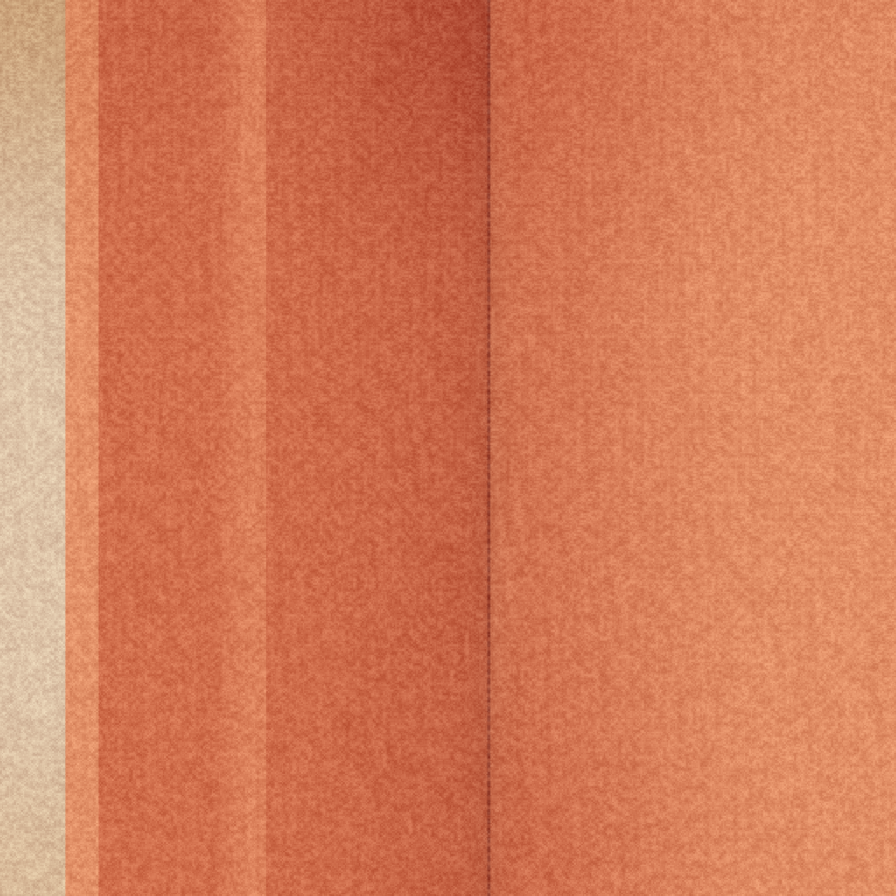
Write a WebGL 2 fragment shader that draws this background.

```glsl
#version 300 es
precision highp float;

uniform vec2 u_resolution;
out vec4 outColor;

float hash(vec2 p) {
    return fract(sin(dot(p, vec2(127.1, 311.7))) * 43758.5453);
}

float valueNoise(vec2 p) {
    vec2 cell = floor(p);
    vec2 f = fract(p);
    f = f * f * (3.0 - 2.0 * f);
    float low = mix(hash(cell), hash(cell + vec2(1.0, 0.0)), f.x);
    float high = mix(hash(cell + vec2(0.0, 1.0)), hash(cell + vec2(1.0, 1.0)), f.x);
    return mix(low, high, f.y);
}

// Antialiased step across a vertical edge
float edge(float x, float at) {
    float soft = 0.75 / u_resolution.x;
    return smoothstep(at - soft, at + soft, x);
}

void main() {
    vec2 uv = gl_FragCoord.xy / u_resolution;
    float top = smoothstep(0.62, 1.05, uv.y);

    vec3 rust = vec3(0.70, 0.30, 0.21);
    vec3 terracotta = vec3(0.82, 0.435, 0.30);
    vec3 apricot = vec3(0.89, 0.57, 0.41);

    // Cream margin, tan towards the top
    vec3 cream = mix(vec3(0.87, 0.77, 0.66), vec3(0.79, 0.63, 0.47), top);
    cream = mix(cream, vec3(0.85, 0.73, 0.60), smoothstep(0.25, 0.0, uv.y));

    // Narrow bright band
    vec3 band = mix(apricot, vec3(0.86, 0.53, 0.37), top);

    // Fold that brightens to its right edge
    vec3 fold = mix(terracotta, rust, 0.22 * top);
    fold = mix(fold, vec3(0.87, 0.52, 0.37), 0.85 * smoothstep(0.23, 0.285, uv.x));

    // Shaded panel, darkest at the upper right
    float across = smoothstep(0.30, 0.545, uv.x);
    vec3 shade = mix(terracotta, rust, 0.05 + 0.30 * across + top * (0.25 + 0.40 * across));

    // Wide panel, glowing towards the right
    float reach = clamp((uv.x - 0.545) / 0.455, 0.0, 1.0);
    float glow = 0.28 + 0.72 * smoothstep(0.0, 0.75, reach);
    glow -= (1.0 - reach) * (0.30 * top + 0.28 * smoothstep(0.35, 0.0, uv.y));
    glow -= 0.12 * top;
    vec3 wide = mix(vec3(0.80, 0.41, 0.285), vec3(0.885, 0.56, 0.40), clamp(glow, 0.0, 1.0));

    vec3 color = mix(cream, band, edge(uv.x, 0.073));
    color = mix(color, fold, edge(uv.x, 0.110));
    color = mix(color, shade, edge(uv.x, 0.297));
    color = mix(color, wide, edge(uv.x, 0.547));

    // Dark stitched seam with a faint shadow
    float seamDistance = abs(uv.x - 0.5455);
    float stitch = 0.5 + 0.5 * smoothstep(0.2, 0.6, abs(fract(uv.y * 96.0) - 0.5) * 2.0);
    float seam = (1.0 - smoothstep(0.0006, 0.0030, seamDistance)) * stitch;
    color *= 1.0 - 0.05 * exp(-seamDistance * 60.0);
    color = mix(color, vec3(0.52, 0.20, 0.15), 0.65 * seam);

    // Paper grain: soft clumps, fine specks and faint vertical threads
    float grain = 0.10 * (valueNoise(uv * 240.0) - 0.5);
    grain += 0.07 * (hash(floor(uv * 512.0)) - 0.5);
    grain += 0.03 * (valueNoise(uv * 90.0 + 17.0) - 0.5);
    grain += 0.02 * (valueNoise(uv * vec2(180.0, 12.0) + 41.0) - 0.5);
    color += grain * vec3(0.75, 1.0, 0.9);

    outColor = vec4(clamp(color, 0.0, 1.0), 1.0);
}
```
